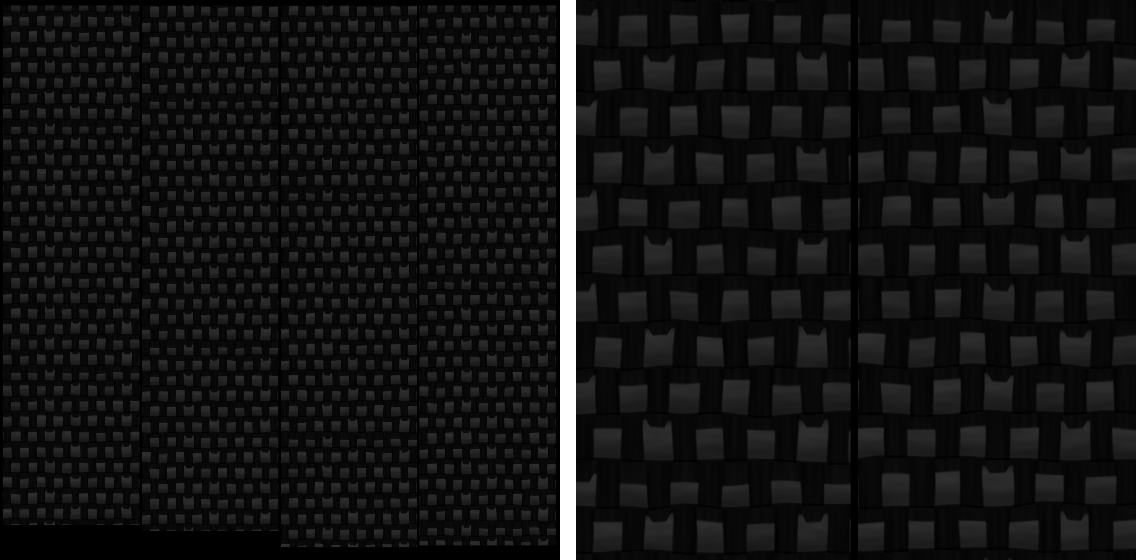
Left: the whole. Right: its middle third, enlarged.
A Shadertoy shader for this texture:

```glsl
// Four hanging strips of black plain-weave webbing on a black ground.
// Each strip is a checker of lit weft blocks and dark warp threads; gradient
// noise bends the threads, and the wear recurs every REPEAT rows.
#define STRIP_LEFT 0.0052    // left edge of the first strip
#define STRIP_STEP 0.2479    // distance between strips
#define STRIP_WIDTH 0.2437
#define STRIP_TOP 0.0098     // measured down from the upper edge
#define COLUMNS 16.0         // threads across one strip
#define ROW_PITCH 0.02747
#define REPEAT 16.0          // rows before the wear recurs
#define BLOCK_SIZE vec2(0.55, 0.69) // half width and top, in cells
#define BEND 0.12            // thread irregularity, in cells
#define LIT vec3(0.164)
#define LIT_LOW vec3(0.108)
#define WARP vec3(0.029)

// Per strip: lower end, and the base of its first squeezed row
const vec4 stripEnd = vec4(0.9375, 0.948, 0.977, 0.974);
const vec4 rowPhase = vec4(0.241, 0.196, 0.360, 0.0788);

float hash(vec2 p) {
    vec3 q = fract(vec3(p.xyx) * 0.1031);
    q += dot(q, q.yzx + 33.33);
    return fract((q.x + q.y) * q.z);
}

// Dot product with a random unit gradient; the lattice wraps in y
float corner(vec2 cell, vec2 offset, float period) {
    float angle = 6.2832 * hash(vec2(cell.x, mod(cell.y, period)) + 7.0);
    return dot(vec2(cos(angle), sin(angle)), offset);
}

float gradientNoise(vec2 p, float period) {
    vec2 i = floor(p), f = fract(p);
    vec2 w = f * f * f * (f * (f * 6.0 - 15.0) + 10.0);
    vec2 e = vec2(1.0, 0.0);
    float low = mix(corner(i, f, period), corner(i + e.xy, f - e.xy, period), w.x);
    float high = mix(corner(i + e.yx, f - e.yx, period), corner(i + e.xx, f - e.xx, period), w.x);
    return mix(low, high, w.y);
}

// Colour at a weave position: x counts columns, y counts rows downward
vec3 weave(vec2 p, vec2 soft) {
    vec2 bent = p;
    bent.x += BEND * gradientNoise(p * vec2(0.7, 1.0) + 3.3, REPEAT);
    bent.y += BEND * gradientNoise(p * vec2(0.45, 1.0) + 0.5, REPEAT);

    float row = ceil(bent.y);
    float wearRow = mod(row, REPEAT);
    float h = row - bent.y;                 // height above the row's base
    float across = fract(bent.x) - 0.5;     // offset from the warp thread's centre

    // Nearest column whose weft lies on top in this row
    float shift = mod(row + 1.0, 2.0);
    float column = shift + 2.0 * floor((bent.x - shift + 0.5) * 0.5);
    float side = abs(bent.x - column - 0.5);
    float wear = hash(vec2(column, wearRow) + 19.0);
    float columnWear = hash(vec2(column, 5.0));

    // Fibres run along each thread
    float weftFibre = gradientNoise(p * vec2(0.8, 6.0), REPEAT * 6.0);
    float warpFibre = gradientNoise(p * vec2(5.0, 0.5), REPEAT * 0.5);

    // Dark warp thread, rounded where it crosses over the weft
    vec3 over = WARP * (0.6 + 0.5 * (1.0 - 4.0 * across * across) + 0.7 * warpFibre);
    vec3 under = WARP * (1.6 + 0.9 * warpFibre) * mix(1.15, 0.75, h);
    vec3 color = mix(over, under, smoothstep(0.6, 0.4, side));

    // Lit weft block; worn columns have slightly raised corners
    float top = BLOCK_SIZE.y + 0.09 * (wear - 0.5);
    top += 0.16 * step(0.75, columnWear) * smoothstep(0.26, 0.48, side);
    top -= 0.17 * (1.0 - step(0.5, wearRow));
    float halfWidth = BLOCK_SIZE.x + 0.08 * (columnWear - 0.5);
    vec2 blur = max(soft, vec2(0.10, 0.07));
    float block = smoothstep(-0.5 * blur.x, 0.5 * blur.x, halfWidth - side);
    block *= smoothstep(-0.5 * blur.y, 0.5 * blur.y, top - h);
    vec3 lit = mix(LIT_LOW, LIT, smoothstep(0.12, 0.6, h));
    lit *= 1.0 + 0.2 * weftFibre + 0.12 * (wear - 0.5);
    lit *= 1.0 - 0.35 * smoothstep(0.7, 0.9, h);
    color = mix(color, lit, block);

    // Shadowed seam between rows
    float seam = smoothstep(0.03, 0.05 + soft.y, h);
    return color * mix(0.3, 1.0, seam);
}

void mainImage(out vec4 fragColor, in vec2 fragCoord) {
    vec2 uv = fragCoord / iResolution.xy;
    uv.y = 1.0 - uv.y;
    vec2 pixel = 1.0 / iResolution.xy;

    // Strip and position inside it
    float strip = clamp(floor((uv.x - STRIP_LEFT) / STRIP_STEP), 0.0, 3.0);
    int index = int(strip);
    float x = uv.x - STRIP_LEFT - strip * STRIP_STEP;
    vec2 cellSize = vec2(STRIP_WIDTH / COLUMNS, ROW_PITCH);
    vec2 position = vec2(x, uv.y - rowPhase[index]) / cellSize;

    // Trim to the strip's outline, with smoothed edges
    vec2 inside = vec2(min(x, STRIP_WIDTH - x), min(uv.y - STRIP_TOP, stripEnd[index] - uv.y));
    vec2 cover = clamp(inside / pixel + 0.5, 0.0, 1.0);

    fragColor = vec4(weave(position, pixel / cellSize) * cover.x * cover.y, 1.0);
}
```
